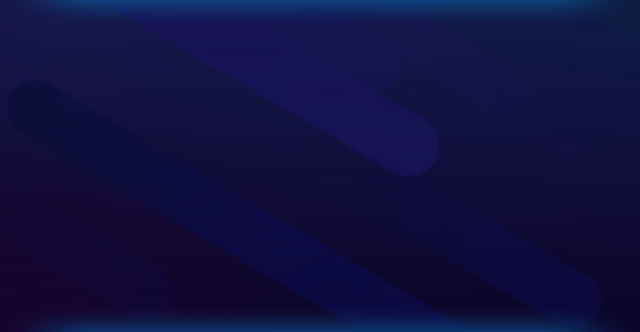
This background is drawn by a Shadertoy shader. Its source:

```glsl
// Deep indigo backdrop crossed by faint slanted capsules, with blue glows on the
// top and bottom rims. Capsules are segment distances tinted along their length;
// the base is a vertical gradient with soft hashed streaks.

#define SLANT vec2(0.864, -0.504)
#define CAP_RADIUS 0.083
#define GLOW_DEPTH 0.078
#define GLOW_STRENGTH 0.85
#define GLOW_SIDE_FADE 0.30
#define STREAK_ROWS 42.0
#define STREAK_AMOUNT 0.008

const vec3 TOP_LEFT = vec3(0.090, 0.085, 0.290);
const vec3 TOP_RIGHT = vec3(0.060, 0.100, 0.275);
const vec3 MIDDLE = vec3(0.063, 0.058, 0.235);
const vec3 BOTTOM = vec3(0.048, 0.018, 0.165);
const vec3 PLUM = vec3(0.095, 0.015, 0.185);
const vec3 INDIGO = vec3(0.088, 0.073, 0.335);
const vec3 NAVY = vec3(0.045, 0.055, 0.225);
const vec3 ROYAL = vec3(0.045, 0.040, 0.270);
const vec3 TEAL = vec3(0.045, 0.110, 0.255);
const vec3 GLOW_TOP = vec3(0.055, 0.290, 0.530);
const vec3 GLOW_BOTTOM = vec3(0.055, 0.240, 0.470);

float hash(vec2 p) {
    return fract(sin(dot(p, vec2(127.1, 311.7))) * 43758.5453);
}

float valueNoise(vec2 p) {
    vec2 cell = floor(p), f = fract(p);
    f = f * f * (3.0 - 2.0 * f);
    float low = mix(hash(cell), hash(cell + vec2(1, 0)), f.x);
    float high = mix(hash(cell + vec2(0, 1)), hash(cell + vec2(1, 1)), f.x);
    return mix(low, high, f.y);
}

// Smooth coverage of a capsule that runs from start along SLANT
float capsule(vec2 p, vec2 start, float len, float radius) {
    vec2 q = p - start;
    float along = clamp(dot(q, SLANT), 0.0, len);
    float d = length(q - SLANT * along) - radius;
    float soft = 1.0 / iResolution.y;
    return 1.0 - smoothstep(-soft, soft, d);
}

// Capsule ending at head, fading in over its length
float fadingCapsule(vec2 p, vec2 head, float len, float radius) {
    float along = dot(p - head, SLANT) / len + 1.0;
    return capsule(p, head - SLANT * len, len, radius) * smoothstep(0.0, 0.8, along);
}

vec3 backdrop(vec2 p, float across) {
    vec3 top = mix(TOP_LEFT, TOP_RIGHT, across);
    vec3 color = mix(BOTTOM, MIDDLE, smoothstep(0.0, 0.6, p.y));
    color = mix(color, top, smoothstep(0.45, 1.0, p.y));
    float plum = (1.0 - smoothstep(0.0, 0.6, across)) * (1.0 - smoothstep(0.15, 0.75, p.y));
    return mix(color, PLUM, 0.8 * plum);
}

// Rim light that falls off inward from a horizontal edge
float rimGlow(float depth) {
    return GLOW_STRENGTH * pow(clamp(1.0 - depth / GLOW_DEPTH, 0.0, 1.0), 1.5);
}

void mainImage(out vec4 fragColor, in vec2 fragCoord) {
    vec2 p = fragCoord / iResolution.y;
    float width = iResolution.x / iResolution.y;
    float across = p.x / width;
    vec3 color = backdrop(p, across);

    // Upper right bands
    color = mix(color, TEAL, 0.75 * capsule(p, vec2(1.705, 1.12), 2.0, 0.104));
    float bandFade = 1.0 - smoothstep(1.2, 1.85, p.x);
    color = mix(color, INDIGO, 0.35 * bandFade * capsule(p, vec2(0.77, 1.163), 3.0, 0.075));

    // Upper capsules: the small one lies behind the bright one
    color = mix(color, INDIGO, 0.55 * capsule(p, vec2(0.273, 1.304), 1.0, 0.075));
    color = mix(color, INDIGO, 0.90 * capsule(p, vec2(-0.066, 1.3185), 1.5, 0.0925));

    // Long lower capsule, navy at its cap and royal blue further on
    vec3 longTint = mix(NAVY, ROYAL, smoothstep(0.1, 0.9, p.x));
    color = mix(color, longTint, 0.85 * capsule(p, vec2(0.105, 0.675), 2.0, CAP_RADIUS));

    // Faint capsules near the bottom
    color = mix(color, ROYAL, 0.65 * fadingCapsule(p, vec2(1.73, 0.095), 0.85, CAP_RADIUS));
    color = mix(color, ROYAL, 0.30 * fadingCapsule(p, vec2(0.437, 0.12), 0.60, CAP_RADIUS));

    // Soft horizontal streaks
    float streak = valueNoise(vec2(p.x * 4.0, p.y * STREAK_ROWS)) - 0.5;
    color += STREAK_AMOUNT * streak * vec3(0.8, 0.6, 1.0);

    // Rim glows, dimmer toward the corners
    float side = smoothstep(0.0, GLOW_SIDE_FADE, min(p.x, width - p.x));
    color = mix(color, GLOW_TOP, side * rimGlow(1.0 - p.y));
    color = mix(color, GLOW_BOTTOM, side * rimGlow(p.y));

    fragColor = vec4(clamp(color, 0.0, 1.0), 1.0);
}
```
